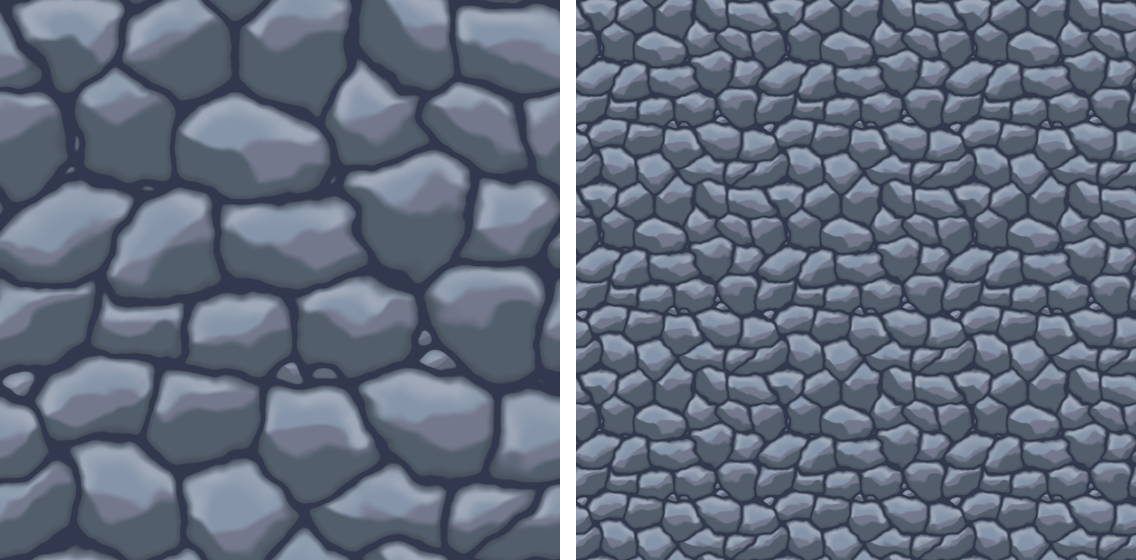
Left: one tile. Right: repeated 3 by 3.
Write a Shadertoy shader that draws this texture.

```glsl
const vec3 JOINT = vec3(0.195, 0.225, 0.305);
const vec3 RIM   = vec3(0.27, 0.30, 0.35);
const vec3 SHADE = vec3(0.32, 0.37, 0.42);
const vec3 BODY  = vec3(0.455, 0.47, 0.55);
const vec3 LIT   = vec3(0.52, 0.58, 0.66);
const vec3 GLOW  = vec3(0.62, 0.66, 0.72);

const vec2 STONE_GRID = vec2(5.0, 6.0);    // whole cells; even row count for the stagger
const vec2 PEBBLE_GRID = vec2(13.0);
const float STONE_JITTER = 0.62;
const float STONE_RADIUS = 0.09;
const float PEBBLE_RADIUS = 0.03;
const float PEBBLE_STEEPNESS = 3.0;
const float CORNER_SHARPNESS = 190.0;
const float JOINT_WIDTH = 0.0062;          // half width of the dark joints
const float FACET_BLUR = 0.13;

const int STONES = 35;                     // 7 x 5 neighbouring stones
const int SEEDS = 44;                      // plus 3 x 3 neighbouring pebbles

struct Seed {
    vec2 offset;    // from the seed to the point
    vec3 metric;    // symmetric matrix as xx, xy, yy
    float bias;
    vec3 random;
};

// Integer hash, three values from 0 to 1
vec3 hash3(vec2 cell, float salt) {
    uvec3 v = uvec3(ivec3(vec3(cell, salt)));
    v = v * 1664525u + 1013904223u;
    v.x += v.y * v.z; v.y += v.z * v.x; v.z += v.x * v.y;
    v ^= v >> 16u;
    v.x += v.y * v.z; v.y += v.z * v.x; v.z += v.x * v.y;
    return vec3(v >> 8u) / 16777216.0;
}

// Value noise that wraps after a whole period, centred on zero
vec3 noise3(vec2 uv, float period, float salt) {
    vec2 p = uv * period, i = floor(p), f = fract(p);
    f = f * f * (3.0 - 2.0 * f);
    vec3 a = hash3(mod(i, period), salt);
    vec3 b = hash3(mod(i + vec2(1, 0), period), salt);
    vec3 c = hash3(mod(i + vec2(0, 1), period), salt);
    vec3 d = hash3(mod(i + vec2(1, 1), period), salt);
    return mix(mix(a, b, f.x), mix(c, d, f.x), f.y) - 0.5;
}

// Large stones: stretched and turned cells in staggered rows
Seed stoneSeed(vec2 p, vec2 neighbour) {
    vec2 cell = floor(p * STONE_GRID) + neighbour;
    vec2 wrapped = mod(cell, STONE_GRID);
    vec3 place = hash3(wrapped, 11.0), form = hash3(wrapped, 23.0);
    float stagger = 0.5 * mod(cell.y, 2.0) - 0.25;
    vec2 centre = cell + 0.5 + (place.xy - 0.5) * STONE_JITTER + vec2(stagger, 0.0);
    float aspect = mix(0.62, 2.1, form.x);
    float turn = (form.y - 0.5) * 1.0, c = cos(turn), s = sin(turn);
    float along = 1.0 / aspect, across = aspect;
    vec3 metric = vec3(c * c * along + s * s * across,
                       c * s * (along - across),
                       s * s * along + c * c * across);
    return Seed(p - centre / STONE_GRID, metric, (place.z - 0.5) * 0.005, form);
}

// Pebbles: biased so that they only win in the gaps between stones
Seed pebbleSeed(vec2 p, vec2 neighbour) {
    vec2 cell = floor(p * PEBBLE_GRID) + neighbour;
    vec3 r = hash3(mod(cell, PEBBLE_GRID), 37.0);
    vec2 centre = cell + 0.5 + (r.xy - 0.5) * 0.8;
    vec3 metric = PEBBLE_STEEPNESS * vec3(1, 0, 1);
    return Seed(p - centre / PEBBLE_GRID, metric, mix(0.0115, 0.020, r.z), r.yzx);
}

Seed seedAt(int k, vec2 p) {
    if (k < STONES) return stoneSeed(p, vec2(k % 7 - 3, k / 7 - 2));
    int n = k - STONES;
    return pebbleSeed(p, vec2(n % 3 - 1, n / 3 - 1));
}

void mainImage(out vec4 fragColor, in vec2 fragCoord) {
    vec2 uv = fragCoord / iResolution.xy;
    vec2 p = uv + 0.035 * noise3(uv, 9.0, 3.0).xy
                + 0.016 * noise3(uv, 24.0, 5.0).xy
                + 0.004 * noise3(uv, 60.0, 7.0).xy;

    // Nearest seed in its own metric; keep value and gradient of each
    vec3 field[SEEDS];
    int nearest = 0;
    for (int k = 0; k < SEEDS; k++) {
        Seed s = seedAt(k, p);
        vec2 pull = vec2(dot(s.metric.xy, s.offset), dot(s.metric.yz, s.offset));
        field[k] = vec3(dot(pull, s.offset) + s.bias, 2.0 * pull);
        if (field[k].x < field[nearest].x) nearest = k;
    }

    // Smooth minimum of the distances to all borders rounds the corners
    float sum = 1e-30;
    for (int k = 0; k < SEEDS; k++) {
        if (k == nearest) continue;
        vec3 gap = field[k] - field[nearest];
        sum += exp(-CORNER_SHARPNESS * gap.x / max(length(gap.yz), 1e-4));
    }
    float edge = -log(sum) / CORNER_SHARPNESS;

    // Stone coordinates that follow its tilt
    Seed stone = seedAt(nearest, p);
    bool pebble = nearest >= STONES;
    float radius = pebble ? PEBBLE_RADIUS : STONE_RADIUS;
    vec3 m = stone.metric;
    float up = (stone.offset.y + stone.offset.x * m.y / m.z) * sqrt(m.z) / radius;
    float side = stone.offset.x * sqrt(m.x) / radius;

    // Painted facets: lit top left, plain body, shaded foot with a ridge
    vec3 wobble = noise3(uv, 14.0, 41.0) + 0.5 * noise3(uv, 31.0, 43.0);
    float ridge = 0.5 * abs(side - (stone.random.z - 0.5));
    float lit = smoothstep(-FACET_BLUR, FACET_BLUR, up - 0.2 - 0.35 * side + 0.6 * wobble.x);
    float shade = smoothstep(-FACET_BLUR, FACET_BLUR, ridge - up - 0.38 + 0.4 * wobble.y);
    vec3 color = mix(mix(BODY, LIT, lit), SHADE, shade);
    if (pebble) color = mix(color, BODY, 0.4);

    // Soft glow under the upper edge, dim rim, dark joint
    float glow = smoothstep(0.008, 0.022, edge) * (1.0 - smoothstep(0.024, 0.05, edge));
    color = mix(color, GLOW, glow * lit * (1.0 - shade) * clamp(0.8 + wobble.z, 0.0, 1.0));
    color = mix(RIM, color, smoothstep(0.002, pebble ? 0.011 : 0.021, edge));
    color = mix(JOINT, color, smoothstep(JOINT_WIDTH - 0.0018, JOINT_WIDTH + 0.0018, edge));
    fragColor = vec4(color, 1.0);
}
```
